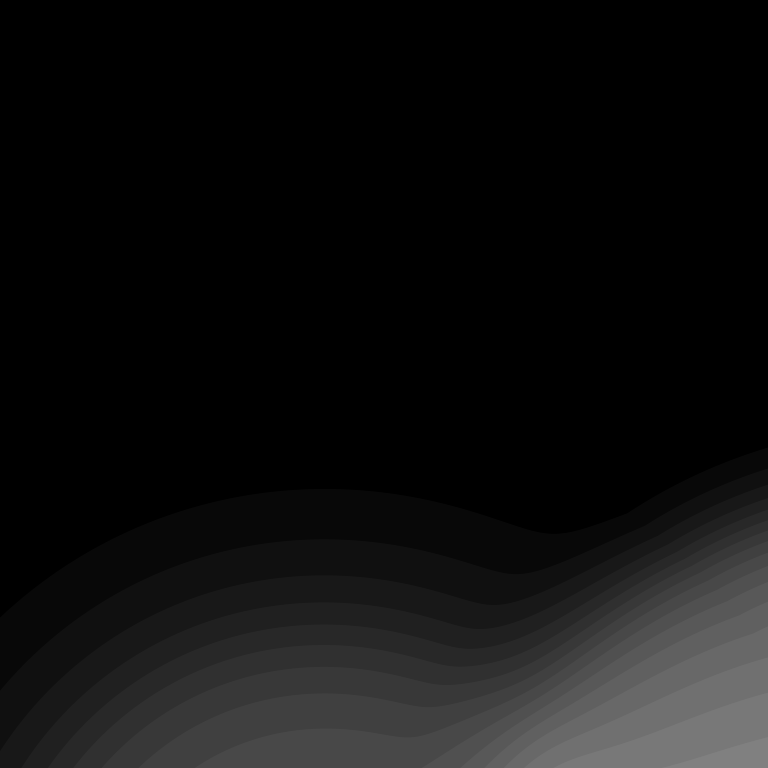
A WebGL 1 fragment shader for this background:

```glsl
precision highp float;
// Two soft grey glows rising from below the lower edge into black.
// Each is a radial falloff around a hidden centre; they are screened
// together and the sum is cut into even steps, leaving contour bands.

uniform vec2 u_resolution;

const float STEPS = 32.0; // grey steps between black and white

float asinhCurve(float x) {
    return sign(x) * log(abs(x) + sqrt(x * x + 1.0));
}

// Brightness in steps: steepest at the rim, easing off on both sides.
float glow(vec2 p, vec2 centre, float rim, float rimLevel, float gain, float softness) {
    float inside = rim - distance(p, centre);
    return rimLevel + gain * asinhCurve(inside / softness);
}

float brightness(vec2 p) {
    float left = max(glow(p, vec2(0.42, -0.25), 0.4225, 5.5, 2.6, 0.0689), 0.0);
    float right = glow(p, vec2(1.2, -0.25), 0.6, 6.5, 4.0, 0.05);
    right = 0.5 * (right + sqrt(right * right + 0.6)); // soft fade to zero
    return left + right - left * right / STEPS;
}

// Staircase with each riser smoothed over the given width.
float stairs(float level, float width) {
    float shifted = level + 0.5;
    float riser = smoothstep(0.5 - width, 0.5 + width, fract(shifted));
    return max(floor(shifted) - 1.0 + riser, 0.0);
}

void main() {
    vec2 p = gl_FragCoord.xy / u_resolution;
    vec2 pixel = 1.0 / u_resolution;

    // Change of brightness across one pixel sets the edge width.
    float level = brightness(p);
    vec2 slope = vec2(brightness(p + vec2(pixel.x, 0.0)),
                      brightness(p + vec2(0.0, pixel.y))) - level;
    float width = clamp(0.6 * length(slope), 0.001, 0.5);

    gl_FragColor = vec4(vec3(stairs(level, width) / STEPS), 1.0);
}
```
